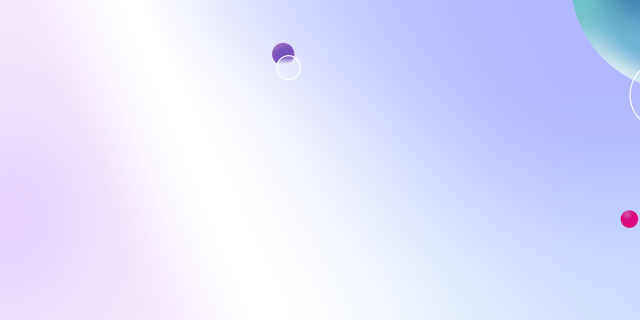
Give the GLSL for this background, as a WebGL 2 fragment shader.

```glsl
#version 300 es
precision highp float;

uniform vec2 u_resolution;
out vec4 fragColor;

// Lengths are in canvas heights, origin at the lower left.
const float RIDGE_BASE = 0.84;    // white ridge position at the bottom
const float RIDGE_LEAN = 0.41;    // leftward shift of the ridge at the top
const float BLUE_REACH = 1.26;    // distance from ridge to full blue
const vec3 BLUE_LOW = vec3(0.80, 0.87, 1.0);
const vec3 BLUE_HIGH = vec3(0.69, 0.725, 1.0);
const vec3 PINK_LOSS = vec3(0.04, 0.09, 0.005);
const vec3 LILAC_LOSS = vec3(0.06, 0.08, 0.0);
const vec2 LILAC_CENTER = vec2(0.03, 0.32);
const vec2 LILAC_SPREAD = vec2(0.30, 0.36);

const vec3 TEAL_BALL = vec3(2.135, 1.065, 0.352);    // centre, radius
const vec3 PURPLE_BALL = vec3(0.885, 0.831, 0.035);
const vec3 MAGENTA_BALL = vec3(1.967, 0.315, 0.0275);
const vec3 LARGE_RING = vec3(2.076, 0.703, 0.107);
const vec3 SMALL_RING = vec3(0.902, 0.789, 0.037);
const float RING_WIDTH = 0.0036;

const vec3 TEAL = vec3(0.44, 0.77, 0.79);
const vec3 DEEP_BLUE = vec3(0.25, 0.52, 0.69);
const vec3 SKY_BLUE = vec3(0.43, 0.68, 0.84);
const vec3 PALE_RIM = vec3(0.82, 0.91, 0.94);
const vec3 PURPLE = vec3(0.46, 0.32, 0.73);
const vec3 MAUVE = vec3(0.62, 0.42, 0.75);
const vec3 MAGENTA = vec3(0.86, 0.03, 0.49);
const vec3 ROSE = vec3(0.82, 0.32, 0.62);

float circleDistance(vec2 p, vec3 circle) {
    return length(p - circle.xy) - circle.z;
}

float coverage(float dist) {
    float pixel = 1.0 / u_resolution.y;
    return clamp(0.5 - dist / pixel, 0.0, 1.0);
}

float ringCoverage(vec2 p, vec3 ring) {
    return coverage(abs(circleDistance(p, ring)) - 0.5 * RING_WIDTH);
}

// Position inside a ball, scaled so the rim has length one
vec2 ballSpace(vec2 p, vec3 ball) {
    return (p - ball.xy) / ball.z;
}

vec3 backdrop(vec2 p) {
    float across = p.x - (RIDGE_BASE - RIDGE_LEAN * p.y);

    // Blue side, softer near the ridge in the lower half
    float ramp = sin(1.5708 * clamp(across / BLUE_REACH, 0.0, 1.0));
    float softness = mix(1.75, 1.05, smoothstep(0.5, 1.0, p.y));
    vec3 blue = mix(BLUE_LOW, BLUE_HIGH, smoothstep(0.0, 0.75, p.y));
    vec3 color = mix(vec3(1.0), blue, pow(ramp, softness));

    // Pink side with a lilac glow at the edge
    float pink = smoothstep(0.02, 0.40, -across);
    vec2 q = (p - LILAC_CENTER) / LILAC_SPREAD;
    return color - pink * (PINK_LOSS + LILAC_LOSS * exp(-dot(q, q)));
}

vec3 tealShade(vec2 p) {
    vec2 q = ballSpace(p, TEAL_BALL);
    float rim = length(q);
    vec3 body = mix(SKY_BLUE, DEEP_BLUE, smoothstep(-0.55, -0.12, q.y));
    body = mix(body, TEAL, smoothstep(0.45, 0.95, rim) * smoothstep(-0.8, -0.2, q.y));
    float glow = smoothstep(0.70, 1.0, rim) * smoothstep(0.2, 0.85, -q.y);
    return mix(body, PALE_RIM, glow);
}

vec3 purpleShade(vec2 p) {
    vec2 q = ballSpace(p, PURPLE_BALL);
    float light = smoothstep(0.1, 1.2, dot(q, vec2(-0.5, 0.85)));
    vec3 color = mix(PURPLE, MAUVE, light);
    return mix(color, MAUVE, 0.5 * smoothstep(0.75, 1.0, length(q)));
}

vec3 magentaShade(vec2 p) {
    vec2 q = ballSpace(p, MAGENTA_BALL);
    vec3 color = mix(MAGENTA, ROSE, smoothstep(0.75, 0.0, length(q - vec2(-0.25, 0.55))));
    float rim = smoothstep(0.75, 0.98, length(q));
    return mix(color, ROSE, 0.55 * rim * smoothstep(0.3, -0.6, q.y));
}

void main() {
    vec2 p = gl_FragCoord.xy / u_resolution.y;
    vec3 color = backdrop(p);

    // Balls; the purple one dissolves inside the small ring
    color = mix(color, tealShade(p), coverage(circleDistance(p, TEAL_BALL)));
    float insideRing = coverage(circleDistance(p, SMALL_RING));
    float fade = insideRing * smoothstep(0.822, 0.797, p.y);
    float purple = coverage(circleDistance(p, PURPLE_BALL)) * (1.0 - fade);
    color = mix(color, purpleShade(p), purple);
    color = mix(color, magentaShade(p), coverage(circleDistance(p, MAGENTA_BALL)));

    // White outlines, with a faint fill in the small one
    color = mix(color, vec3(1.0), 0.15 * insideRing);
    float outline = max(ringCoverage(p, SMALL_RING), ringCoverage(p, LARGE_RING));
    color = mix(color, vec3(1.0), 0.95 * outline);

    fragColor = vec4(color, 1.0);
}
```
